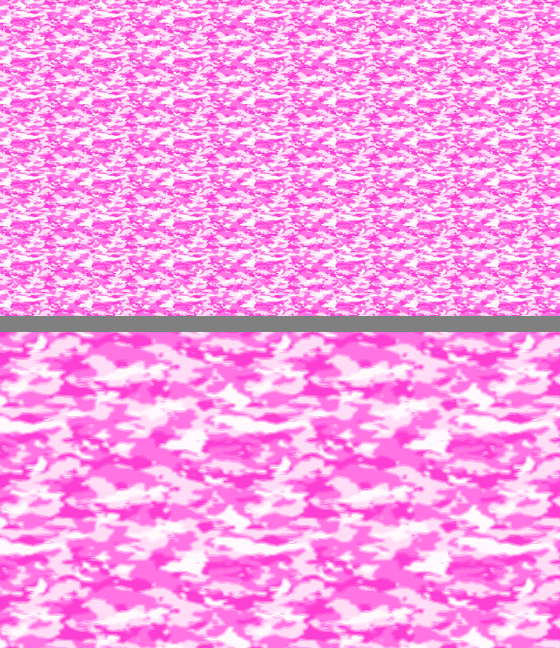
Top: the whole. Bottom: its middle third, enlarged.
Reproduce this pattern procedurally as a Shadertoy shader.

```glsl
// Pink camouflage on a seamless 2:1 tile, repeated from the upper left corner.
// Three layers of periodic gradient noise are cut at thresholds and stacked
// over a mid pink ground; a grid of samples per pixel smooths the edges.

#define TILES_ACROSS 6.89
#define TILE_ASPECT 2.0
#define CELLS vec2(6.0, 7.0)    // noise cells in one tile
#define LOBE_GAIN 0.6           // strength of each finer octave
#define SAMPLES 3               // samples per pixel side
#define PALE_CUT 0.03
#define DEEP_CUT 0.20
#define WHITE_CUT 0.265
#define MID_PINK vec3(1.0, 0.45, 0.89)
#define PALE_PINK vec3(1.0, 0.86, 0.965)
#define DEEP_PINK vec3(0.99, 0.25, 0.83)
#define WHITE_PINK vec3(1.0, 0.975, 0.995)

const float TAU = 6.28318;
const int OCTAVES = 3;
const float FILTER_WIDTH = 1.2 / 512.0;  // sample spread, in canvas widths

// Unit gradient at a lattice point, wrapped to the period
vec2 gradient(vec2 cell, vec2 period, float seed) {
    cell = mod(cell, period);
    float h = fract(sin(dot(cell, vec2(127.1, 311.7)) + seed * 74.7) * 43758.5);
    return vec2(cos(TAU * h), sin(TAU * h));
}

float gradientNoise(vec2 p, vec2 period, float seed) {
    vec2 i = floor(p), f = fract(p);
    vec2 w = f * f * f * (f * (f * 6.0 - 15.0) + 10.0);
    vec2 e = vec2(1.0, 0.0);
    float a = dot(gradient(i, period, seed), f);
    float b = dot(gradient(i + e.xy, period, seed), f - e.xy);
    float c = dot(gradient(i + e.yx, period, seed), f - e.yx);
    float d = dot(gradient(i + e.xx, period, seed), f - e.xx);
    return mix(mix(a, b, w.x), mix(c, d, w.x), w.y);
}

// Ragged blobs: broad shapes with finer lobes along their edges
float blobs(vec2 tile, float seed) {
    float sum = 0.0, gain = 1.0;
    vec2 period = CELLS;
    for (int k = 0; k < OCTAVES; k++) {
        sum += gain * gradientNoise(tile * period, period, seed + float(k));
        period *= 2.0;
        gain *= LOBE_GAIN;
    }
    return sum;
}

// Soft horizontal band, strongest at the given height in the tile
float band(float y, float center) {
    return cos(TAU * (y - center));
}

vec3 camouflage(vec2 tile) {
    vec3 color = MID_PINK;
    float pale = blobs(tile, 3.0) + 0.04 * band(tile.y, 0.95);
    color = mix(color, PALE_PINK, step(PALE_CUT, pale));
    float deep = blobs(tile, 11.0) + 0.08 * band(tile.y, 0.65);
    color = mix(color, DEEP_PINK, step(DEEP_CUT, deep));
    float white = blobs(tile, 23.0) + 0.09 * band(tile.y, 0.29);
    return mix(color, WHITE_PINK, step(WHITE_CUT, white));
}

void mainImage(out vec4 fragColor, in vec2 fragCoord) {
    // Position in canvas widths, measured from the upper left corner
    vec2 p = vec2(fragCoord.x, iResolution.y - fragCoord.y) / iResolution.x;
    vec3 sum = vec3(0.0);
    for (int j = 0; j < SAMPLES; j++) {
        for (int i = 0; i < SAMPLES; i++) {
            vec2 offset = (vec2(i, j) + 0.5) / float(SAMPLES) - 0.5;
            vec2 tile = (p + offset * FILTER_WIDTH) * TILES_ACROSS;
            tile.y *= TILE_ASPECT;
            sum += camouflage(fract(tile));
        }
    }
    fragColor = vec4(sum / float(SAMPLES * SAMPLES), 1.0);
}
```
